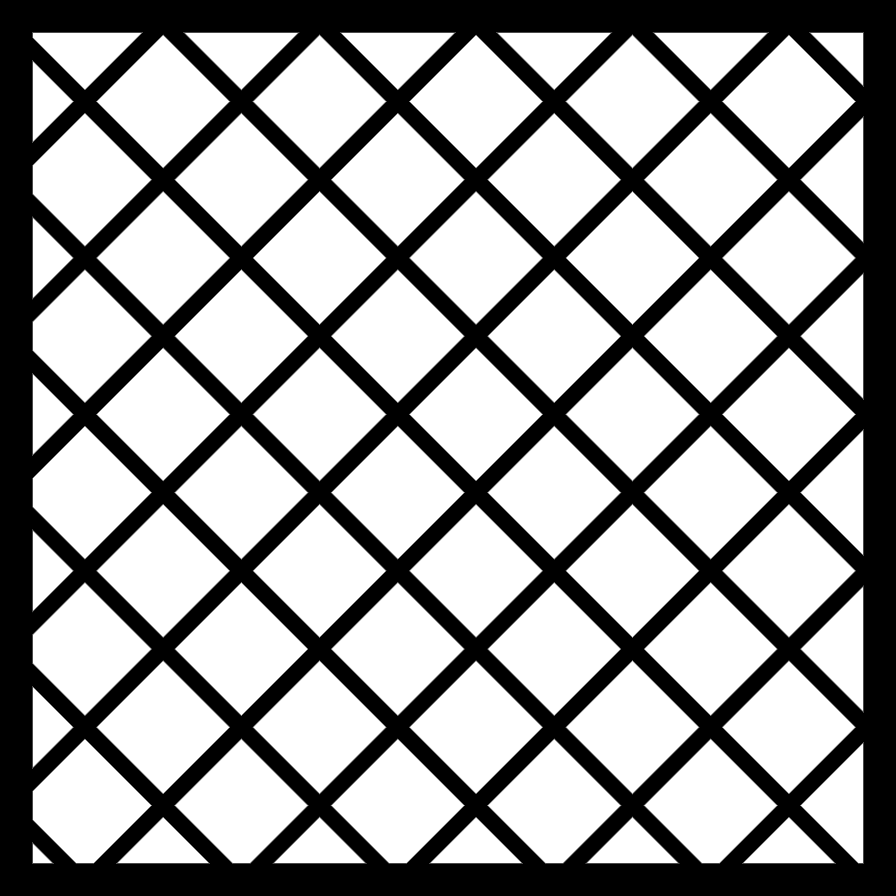
This pattern is drawn by a Shadertoy shader. Its source:

```glsl
// Diagonal black lattice on white, enclosed by a solid square frame.

const vec3 LINE_COLOUR = vec3(0.0);
const vec3 GROUND_COLOUR = vec3(1.0);
const float PERIOD = 0.1746;                 // spacing of crossings along a row or column
const vec2 CROSSING = vec2(0.5313, 0.4502);  // one crossing, anchors the lattice
const float BAR_WIDTH = 0.0184;              // measured across the bar
const float FRAME_WIDTH = 0.0365;
const float EDGE_SOFTNESS = 1.4;             // edge blend, in pixels

// Signed distance to the nearest diagonal bar, negative inside.
float latticeDistance(vec2 p) {
    vec2 q = (p - CROSSING) / PERIOD;
    vec2 diagonals = vec2(q.x + q.y, q.x - q.y);
    vec2 offset = abs(fract(diagonals + 0.5) - 0.5) * PERIOD * inversesqrt(2.0);
    return min(offset.x, offset.y) - 0.5 * BAR_WIDTH;
}

// Signed distance to the frame, negative on it.
float frameDistance(vec2 p) {
    vec2 inset = 0.5 - abs(p - 0.5);
    return min(inset.x, inset.y) - FRAME_WIDTH;
}

// Coverage of the region where the distance is negative.
float coverage(float dist, float blend) {
    return clamp(0.5 - dist / blend, 0.0, 1.0);
}

void mainImage(out vec4 fragColor, in vec2 fragCoord) {
    // Centred unit square on the shorter side of the canvas
    float side = min(iResolution.x, iResolution.y);
    vec2 p = (fragCoord - 0.5 * iResolution.xy) / side + 0.5;

    float pixel = 1.0 / side;
    float bars = coverage(latticeDistance(p), EDGE_SOFTNESS * pixel);
    float frame = coverage(frameDistance(p), pixel);

    fragColor = vec4(mix(GROUND_COLOUR, LINE_COLOUR, max(bars, frame)), 1.0);
}
```
